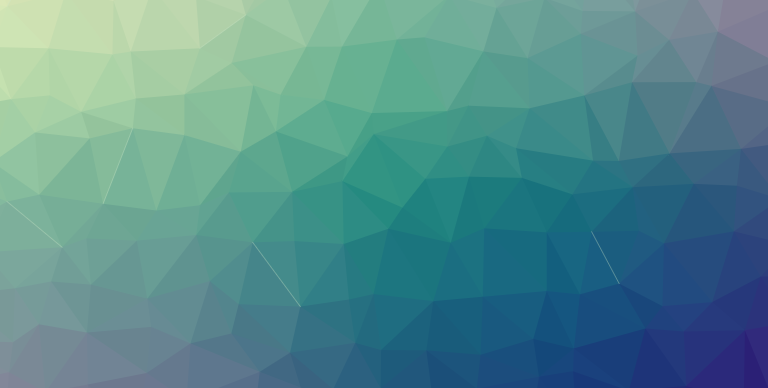
Write a Shadertoy shader that draws this background.

```glsl
// Low-poly triangle mesh shaded by a cream, green, teal and indigo gradient.
#define CELL 0.125          // mesh spacing, in canvas heights
#define JITTER 0.36         // vertex displacement, in cells
#define TONE_VARIATION 0.022 // random brightness range per facet
#define SEAM_CHANCE 0.07    // share of diagonals showing a bright seam
#define SEAM_WIDTH 0.0022   // in canvas heights
#define SEAM_STRENGTH 0.38

// Base colour from left to right.
const vec3 ACROSS[5] = vec3[5](
    vec3(0.51, 0.73, 0.61), vec3(0.40, 0.66, 0.57), vec3(0.14, 0.55, 0.50),
    vec3(0.10, 0.45, 0.50), vec3(0.20, 0.32, 0.49));

// Colour shift from bottom to top.
const vec3 UPWARD[5] = vec3[5](
    vec3(-0.01, -0.21, -0.02), vec3(-0.03, -0.10, 0.00), vec3(0.0),
    vec3(0.20, 0.12, 0.05), vec3(0.35, 0.18, 0.11));

vec2 hash22(vec2 p) {
    vec3 q = fract(p.xyx * vec3(0.1031, 0.1030, 0.0973));
    q += dot(q, q.yzx + 33.33);
    return fract((q.xx + q.yz) * q.zy);
}

vec3 ramp(vec3 stops[5], float t) {
    float s = clamp(t, 0.0, 1.0) * 4.0;
    int i = min(int(s), 3);
    return mix(stops[i], stops[i + 1], s - float(i));
}

vec3 gradient(vec2 uv) {
    return ramp(ACROSS, uv.x) + ramp(UPWARD, uv.y);
}

vec2 meshVertex(vec2 id) {
    return (id + JITTER * (2.0 * hash22(id + 17.0) - 1.0)) * CELL;
}

// Signed distance to the line a-b, positive on its left.
float leftOf(vec2 p, vec2 a, vec2 b) {
    vec2 e = normalize(b - a), d = p - a;
    return e.x * d.y - e.y * d.x;
}

float segmentDistance(vec2 p, vec2 a, vec2 b) {
    vec2 d = p - a, e = b - a;
    return length(d - e * clamp(dot(d, e) / dot(e, e), 0.0, 1.0));
}

// Adds one flat facet: colour in rgb, coverage in w.
void addFacet(inout vec4 sum, vec2 p, vec2 a, vec2 b, vec2 c,
              float aspect, float pixel, float tone) {
    float inside = min(leftOf(p, a, b), min(leftOf(p, b, c), leftOf(p, c, a)));
    float cover = clamp(0.5 + inside / pixel, 0.0, 1.0);
    vec2 centre = (a + b + c) / 3.0;
    vec3 colour = gradient(centre / vec2(aspect, 1.0));
    sum += cover * vec4(colour + TONE_VARIATION * (tone - 0.5), 1.0);
}

void mainImage(out vec4 fragColor, in vec2 fragCoord) {
    float pixel = 1.0 / iResolution.y;
    float aspect = iResolution.x * pixel;
    vec2 p = fragCoord * pixel;
    vec2 home = floor(p / CELL);
    vec4 sum = vec4(0.0);
    float seam = 0.0;

    // Split each nearby quad along its shorter diagonal.
    for (int j = -1; j <= 1; j++)
    for (int i = -1; i <= 1; i++) {
        vec2 id = home + vec2(i, j);
        vec2 a = meshVertex(id), b = meshVertex(id + vec2(1, 0));
        vec2 c = meshVertex(id + vec2(1, 1)), d = meshVertex(id + vec2(0, 1));
        if (distance(b, d) < distance(a, c)) {
            vec2 first = a;
            a = b; b = c; c = d; d = first;
        }
        vec2 tone = hash22(id + 71.0);
        addFacet(sum, p, a, b, c, aspect, pixel, tone.x);
        addFacet(sum, p, a, c, d, aspect, pixel, tone.y);

        // Occasional hairline seam on the diagonal.
        float line = clamp((0.5 * SEAM_WIDTH - segmentDistance(p, a, c)) / pixel + 0.5, 0.0, 1.0);
        seam = max(seam, line * step(hash22(id + 133.0).x, SEAM_CHANCE));
    }

    vec3 facets = sum.w > 0.0 ? sum.rgb / sum.w : gradient(p / vec2(aspect, 1.0));
    vec3 seamColour = vec3(0.80, 0.90, 0.78);
    fragColor = vec4(mix(facets, seamColour, SEAM_STRENGTH * seam), 1.0);
}
```
